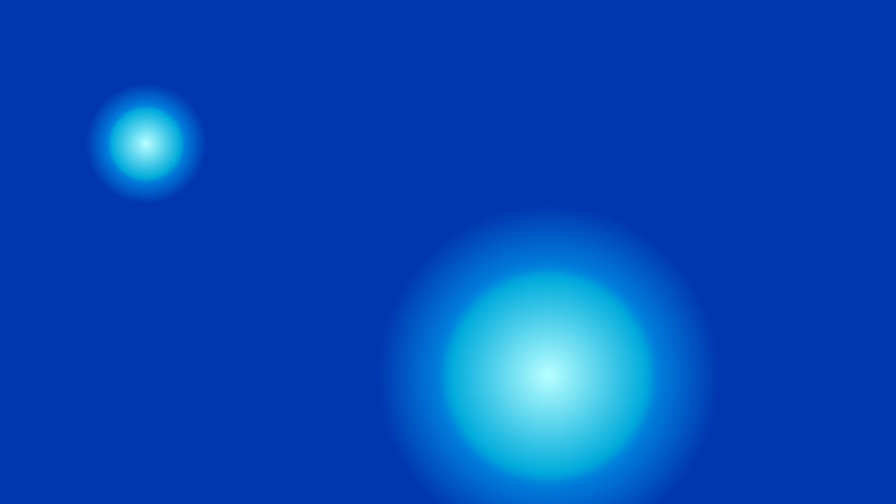
Give the GLSL for this background, as a Shadertoy shader.

```glsl
// Two soft cyan orbs glowing on a flat deep blue field.
// Each orb is a radial gradient: a pale core fades to cyan, drops quickly
// to azure at a visible rim, then melts into the background.

const vec3 FIELD = vec3(0.0, 0.216, 0.69);

// Gradient along the orb radius, t = 0 at the centre and 1 at the outer edge
vec3 orbColor(float t) {
    vec3 core = vec3(0.72, 1.0, 1.0);
    vec3 cyan = vec3(0.0, 0.67, 0.86);
    vec3 azure = vec3(0.0, 0.49, 0.86);
    vec3 color = mix(core, cyan, clamp(t / 0.575, 0.0, 1.0));
    color = mix(color, azure, smoothstep(0.56, 0.66, t));
    return mix(color, FIELD, clamp((t - 0.65) / 0.35, 0.0, 1.0));
}

// Paints one orb over the field inside its radius
vec3 paintOrb(vec3 under, vec2 p, vec2 center, float radius) {
    float t = length(p - center) / radius;
    return mix(orbColor(t), under, step(1.0, t));
}

void mainImage(out vec4 fragColor, in vec2 fragCoord) {
    // Canvas height is 1; x keeps its place across the width
    vec2 p = fragCoord / iResolution.y;
    float aspect = iResolution.x / iResolution.y;

    vec3 color = FIELD;
    color = paintOrb(color, p, vec2(0.163 * aspect, 0.715), 0.119);
    color = paintOrb(color, p, vec2(0.612 * aspect, 0.255), 0.338);

    fragColor = vec4(color, 1.0);
}
```
